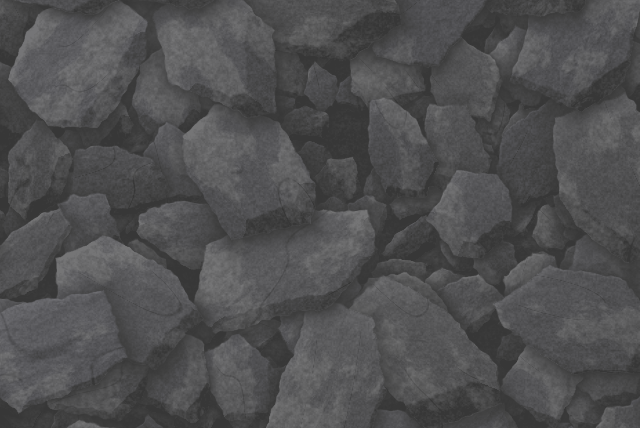
This texture is drawn by a Shadertoy shader. Its source:

```glsl
// A heap of broken dark grey slate stones with deep shadowed gaps.

const float GAP_TONE = 0.215;       // deepest shadow
const float STONE_TONE = 0.345;     // average clean face
const float TOP_TONE = 0.46;        // brightest chip
const float TONE_SPREAD = 0.06;     // variation between stones
const float PATCH_GAIN = 0.055;     // pale weathered crust
const float GRAIN_GAIN = 0.075;     // fine mineral grain
const float SHADOW_WIDTH = 0.24;    // in cells
const vec3 COOL_TINT = vec3(0.992, 0.992, 1.03);
const vec2 LIGHT = vec2(-0.45, 0.89);
const int SIDES = 7;
const float TAU = 6.28318;

struct Surface { float tone; float lit; float seed; float angle; };

float hash(vec2 p) {
    vec3 q = fract(p.xyx * 0.1031);
    q += dot(q, q.yzx + 33.33);
    return fract((q.x + q.y) * q.z);
}

mat2 turn(float a) {
    float c = cos(a), s = sin(a);
    return mat2(c, s, -s, c);
}

float noise(vec2 p) {
    vec2 i = floor(p), f = fract(p);
    f = f * f * (3.0 - 2.0 * f);
    return mix(mix(hash(i), hash(i + vec2(1, 0)), f.x),
               mix(hash(i + vec2(0, 1)), hash(i + vec2(1, 1)), f.x), f.y);
}

float fbm(vec2 p) {
    float sum = 0.0, gain = 0.5;
    for (int k = 0; k < 5; k++) {
        sum += gain * noise(p);
        p = turn(0.6) * p * 2.07 + 17.3;
        gain *= 0.52;
    }
    return sum;
}

// Paints one jittered grid of overlapping angular stones.
void paintStones(vec2 p, float cell, float dim, float fill, float layer, inout Surface s) {
    mat2 gridTurn = turn(0.5 + layer * 1.3);
    vec2 g = gridTurn * p / cell + 40.0 + layer * 9.0;
    float pixel = 1.0 / (iResolution.y * cell);
    for (int j = -1; j <= 1; j++)
    for (int i = -1; i <= 1; i++) {
        vec2 id = floor(g) + vec2(i, j);
        float seed = hash(id + layer * 51.7);
        if (hash(id + 7.7 + layer) > fill) continue;
        vec2 centre = id + 0.5 + 0.4 * (vec2(hash(id + 3.1), hash(id + 8.9)) - 0.5);
        vec2 local = (g - centre) * gridTurn;
        float angle = seed * TAU;
        mat2 stoneTurn = turn(angle);
        float stretch = mix(1.0, 1.35, hash(id + 21.3));
        vec2 q = stoneTurn * local * vec2(1.0 / stretch, stretch);
        vec2 light = stoneTurn * LIGHT;

        // Outline and bevels from random half planes
        float d = length(q) - 0.7, bevel = -1.0, slope = 0.0;
        for (int k = 0; k < SIDES; k++) {
            vec2 key = id + float(k) * 13.7 + layer;
            float a = (float(k) + 0.7 * hash(key)) * TAU / float(SIDES);
            vec2 n = vec2(cos(a), sin(a));
            float side = dot(q, n) - mix(0.42, 0.62, hash(key + 5.3));
            float width = 0.24 * pow(hash(key + 9.1), 2.0) + 0.015;
            d = max(d, side);
            if (side + width > bevel) {
                bevel = side + width;
                slope = dot(n, light);
            }
        }

        // Contact shadow below, then the stone itself
        float below = 0.5 - 0.5 * dot(normalize(local + 1e-4), LIGHT);
        float fade = clamp(1.0 - d / SHADOW_WIDTH, 0.0, 1.0);
        s.lit *= 1.0 - mix(0.4, 0.85, below) * fade * fade;
        float cover = smoothstep(pixel, -pixel, d);
        float tone = STONE_TONE - dim + TONE_SPREAD * (hash(id + 31.0) - 0.5);
        tone += 0.05 * dot(local, LIGHT);
        float onBevel = smoothstep(-0.01, 0.015, bevel);
        tone += onBevel * (slope > 0.0 ? 0.03 : 0.075) * slope;
        tone += 0.025 * smoothstep(0.025, 0.0, abs(d + 0.015)) * max(slope, 0.0);
        s.tone = mix(s.tone, tone, cover);
        s.lit = mix(s.lit, 1.0, cover);
        if (d < 0.0) {
            s.seed = seed;
            s.angle = angle;
        }
    }
}

// Relief of the stone face, slightly drawn out along its bedding.
float relief(vec2 p, Surface s) {
    return fbm(turn(s.angle) * p * vec2(9.0, 15.0) + s.seed * 90.0);
}

void mainImage(out vec4 fragColor, in vec2 fragCoord) {
    vec2 p = fragCoord / iResolution.y;

    // Ragged outlines
    vec2 ragged = p + 0.028 * (vec2(fbm(p * 9.0), fbm(p * 9.0 + 50.0)) - 0.5);
    ragged += 0.007 * (vec2(noise(p * 70.0), noise(p * 70.0 + 20.0)) - 0.5);

    // Small rubble first, large slabs last
    Surface s = Surface(GAP_TONE + 0.03, 0.7, 0.0, 0.0);
    paintStones(ragged, 0.10, 0.05, 0.9, 1.0, s);
    paintStones(ragged, 0.17, 0.02, 0.7, 2.0, s);
    paintStones(ragged, 0.29, 0.0, 0.72, 3.0, s);

    // Pale crust, chipped rims, relief and cracks
    float h = relief(p, s);
    float bump = h - relief(p + LIGHT * 0.004, s);
    float crust = smoothstep(0.5, 0.6, h);
    float rim = smoothstep(0.018, 0.0, abs(h - 0.51));
    float rough = noise(p * 110.0 + s.seed * 40.0) - 0.5;
    float vein = abs(noise(turn(s.angle) * p * vec2(4.0, 11.0) + s.seed * 70.0) - 0.5);
    float crack = smoothstep(0.012, 0.0, vein) * smoothstep(0.45, 0.55, noise(p * 12.0));
    float grain = 0.6 * noise(p * 310.0) + 0.4 * noise(p * 170.0 + 9.0) - 0.5;

    float tone = s.tone + PATCH_GAIN * (crust - 0.3) + 0.02 * rim + 0.3 * bump;
    tone += rough * mix(0.015, 0.06, crust) + GRAIN_GAIN * grain - 0.05 * crack;
    tone = GAP_TONE + (tone - GAP_TONE) * s.lit;
    tone = clamp(tone, GAP_TONE, TOP_TONE);

    float cool = smoothstep(0.24, 0.32, tone) * mix(0.3, 1.0, s.seed) * (1.0 - 0.6 * crust);
    fragColor = vec4(tone * mix(vec3(1.0), COOL_TINT, cool), 1.0);
}
```
